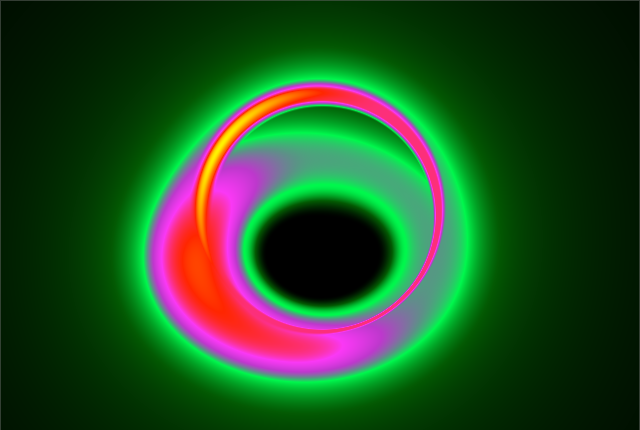
A Shadertoy shader for this background:

```glsl
// A glowing disc bent around a dark hole, with a bright thin ring of light.
// One scalar heat field is built from ellipse distances and angular falloffs,
// then turned into colour through a false-colour ramp.

// Shapes, in units of canvas height from the centre
const vec2 DISC_CENTER = vec2(-0.044, -0.0975);
const vec2 DISC_RADII = vec2(0.367, 0.2885);
const vec2 HOLE_CENTER = vec2(0.012, -0.081);
const vec2 HOLE_RADII = vec2(0.189, 0.1525);
const vec2 RING_CENTER = vec2(0.0, 0.006);
const float RING_RADIUS = 0.278;
const float HALO_RADIUS = 0.311;
const vec2 RING_WIDTH = vec2(0.007, 0.036);  // thinnest, thickest
const vec2 HOLE_FADE = vec2(0.042, 0.078);   // lower, upper side

// Falloff lengths and heat levels
const float OUTER_RISE = 0.039;
const float INNER_RISE = 0.034;
const float NEAR_GLOW = 0.048;
const float FAR_GLOW = 0.30;
const float BLEND = 0.12;
const float EDGE_HEAT = 2.0;
const vec2 DISC_HEAT = vec2(3.3, 6.5);       // dim side, bright side
const float RING_HEAT = 5.5;

// Bright directions, in degrees
const float DISC_BRIGHT = 220.0;
const float RING_BRIGHT = 147.0;
const float RING_THICK = 113.0;
const float HOLE_SOFT = 70.0;

const float FRAME_WIDTH = 0.0025;
const vec3 FRAME_COLOR = vec3(0.36, 0.38, 0.36);

const vec3 RAMP[8] = vec3[8](
    vec3(0.00, 0.00, 0.00),   // black
    vec3(0.01, 0.35, 0.01),   // dark green
    vec3(0.00, 0.97, 0.30),   // green
    vec3(0.36, 0.57, 0.53),   // grey teal
    vec3(0.74, 0.22, 0.80),   // purple
    vec3(0.98, 0.22, 0.96),   // magenta
    vec3(1.00, 0.15, 0.00),   // red
    vec3(1.00, 0.95, 0.00));  // yellow

vec3 heatColor(float heat) {
    float h = clamp(heat, 0.0, 6.999);
    int i = int(h);
    return mix(RAMP[i], RAMP[i + 1], fract(h));
}

// Approximate signed distance to an ellipse
float ellipseDistance(vec2 p, vec2 radii) {
    float f = length(p / radii);
    return (f - 1.0) * f / max(length(p / (radii * radii)), 1e-4);
}

float smoothMin(float a, float b, float k) {
    float h = max(k - abs(a - b), 0.0) / k;
    return min(a, b) - 0.25 * h * h * k;
}

// Cosine of the angle between p and a direction
float facing(vec2 p, float degrees) {
    float a = radians(degrees);
    return dot(p, vec2(cos(a), sin(a))) / max(length(p), 1e-4);
}

float discHeat(vec2 p, float ringDistance) {
    float outer = ellipseDistance(p - DISC_CENTER, DISC_RADII);
    // Outside the ring, its halo widens the disc
    if (ringDistance > 0.0)
        outer = smoothMin(outer, ringDistance + RING_RADIUS - HALO_RADIUS, BLEND);
    if (outer > 0.0)
        return EDGE_HEAT * mix(exp(-outer / NEAR_GLOW), exp(-outer / FAR_GLOW), 0.5);

    vec2 q = p - HOLE_CENTER;
    float inner = ellipseDistance(q, HOLE_RADII);
    if (inner < 0.0) {
        float depth = mix(HOLE_FADE.x, HOLE_FADE.y, 0.5 + 0.5 * facing(q, HOLE_SOFT));
        return EDGE_HEAT * smoothstep(0.0, 1.0, 1.0 + inner / depth);
    }
    float bright = smoothstep(-0.55, 0.85, facing(q, DISC_BRIGHT));
    float peak = mix(DISC_HEAT.x, DISC_HEAT.y, bright);
    float rise = (1.0 - exp(outer / OUTER_RISE)) * (1.0 - exp(-inner / INNER_RISE));
    return EDGE_HEAT + (peak - EDGE_HEAT) * rise;
}

void mainImage(out vec4 fragColor, in vec2 fragCoord) {
    vec2 p = (fragCoord - 0.5 * iResolution.xy) / iResolution.y;

    // Disc, hole and outer glow
    vec2 r = p - RING_CENTER;
    float ringDistance = length(r) - RING_RADIUS;
    float heat = discHeat(p, ringDistance);

    // Ring: soft outside, crisp inside, hottest at the upper left
    float width = mix(RING_WIDTH.x, RING_WIDTH.y, 0.5 + 0.5 * facing(r, RING_THICK));
    float across = ringDistance / width;
    float mask = 1.0 - smoothstep(across > 0.0 ? 0.2 : 0.45, 1.0, abs(across));
    float bright = pow(max(facing(r, RING_BRIGHT), 0.0), 1.7);
    float ringHeat = RING_HEAT + bright * (0.5 + exp(-6.0 * across * across));
    heat = mix(heat, max(heat, ringHeat), mask);
    vec3 color = heatColor(heat);

    // Thin frame on the top and the sides
    float halfWidth = 0.5 * iResolution.x / iResolution.y;
    float border = min(halfWidth - abs(p.x), 0.5 - p.y);
    color = mix(FRAME_COLOR, color, smoothstep(0.0, FRAME_WIDTH, border));

    fragColor = vec4(color, 1.0);
}
```
